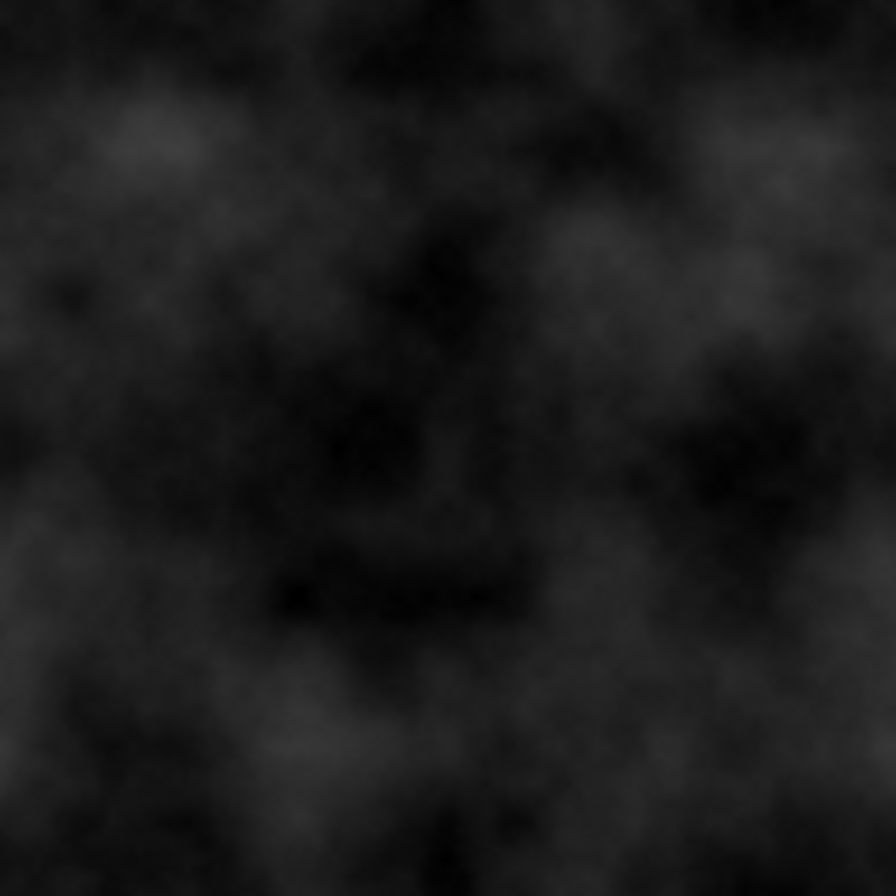
Give the GLSL for this texture, as a WebGL 1 fragment shader.

```glsl
precision highp float;
// Dark, soft smoke: tiling fractal value noise in near-black greys.

uniform vec2 u_resolution;

float hash(vec2 cell) {
  vec3 p = fract(vec3(cell.xyx) * 0.1031);
  p += dot(p, p.yzx + 33.33);
  return fract((p.x + p.y) * p.z);
}

// Smooth value noise, centred on zero, repeating every 'period' cells.
float valueNoise(vec2 p, float period, float seed) {
  vec2 cell = floor(p);
  vec2 f = p - cell;
  vec2 blend = f * f * (3.0 - 2.0 * f);
  vec2 low = mod(cell, period) + seed;
  vec2 high = mod(cell + 1.0, period) + seed;
  float bottom = mix(hash(low), hash(vec2(high.x, low.y)), blend.x);
  float top = mix(hash(vec2(low.x, high.y)), hash(high), blend.x);
  return mix(bottom, top, blend.y) - 0.5;
}

// Each octave doubles the detail and halves the strength.
float smoke(vec2 uv) {
  float sum = 0.0;
  float amplitude = 1.0;
  float period = 6.0;
  for (int octave = 0; octave < 6; octave++) {
    sum += amplitude * valueNoise(uv * period, period, 17.0 + period * 3.0);
    amplitude *= 0.5;
    period *= 2.0;
  }
  return sum;
}

void main() {
  vec2 uv = gl_FragCoord.xy / u_resolution;
  float grey = 0.115 + 0.172 * smoke(uv);
  gl_FragColor = vec4(vec3(clamp(grey, 0.0, 1.0)), 1.0);
}
```
